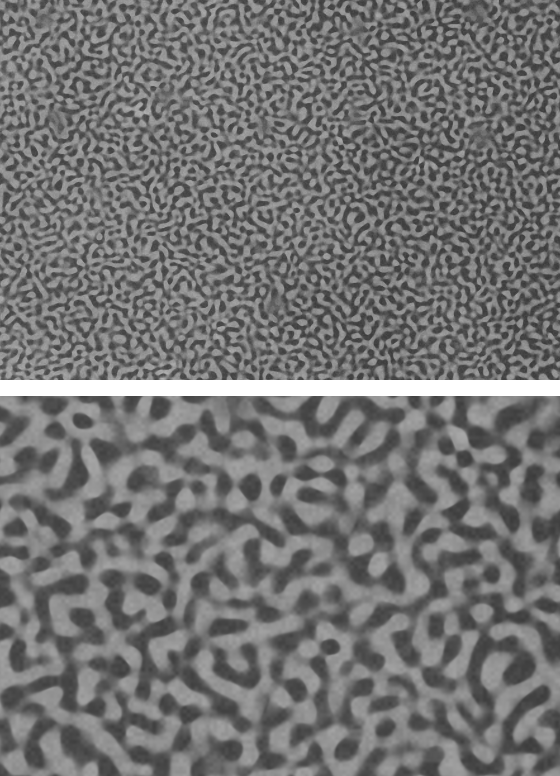
Top, the full canvas; bottom, a detail of the centre.
Give the GLSL for this texture, as a Shadertoy shader.

```glsl
#define WAVES 80
#define FREQUENCY 38.0
#define FREQUENCY_SPREAD 0.7
#define DARK_GRAY 0.275
#define LIGHT_GRAY 0.585
#define EDGE_SOFTNESS 0.95
#define GRAIN_SCALE 300.0
#define GRAIN_AMOUNT 0.06
#define SMUDGE_CELLS 3.6
#define SMUDGE_CHANCE 0.4

const float TAU = 6.2831853;

float hash(vec2 p) {
    vec3 q = fract(vec3(p.xyx) * 0.1031);
    q += dot(q, q.yzx + 33.33);
    return fract((q.x + q.y) * q.z);
}

float valueNoise(vec2 p) {
    vec2 cell = floor(p);
    vec2 f = fract(p);
    f = f * f * (3.0 - 2.0 * f);
    float low = mix(hash(cell), hash(cell + vec2(1.0, 0.0)), f.x);
    float high = mix(hash(cell + vec2(0.0, 1.0)), hash(cell + 1.0), f.x);
    return mix(low, high, f.y);
}

// Sum of plane waves in all directions, partly evened out by its envelope
float labyrinth(vec2 p) {
    vec2 sum = vec2(0.0);
    for (int i = 0; i < WAVES; i++) {
        float id = float(i);
        float angle = TAU * (id + hash(vec2(id, 3.7))) / float(WAVES);
        float spread = FREQUENCY_SPREAD * (hash(vec2(id, 17.3)) - 0.5);
        vec2 direction = vec2(cos(angle), sin(angle));
        float phase = TAU * (dot(p, direction) * FREQUENCY * (1.0 + spread)
                             + hash(vec2(id, 41.9)));
        sum += vec2(cos(phase), sin(phase));
    }
    sum *= sqrt(2.0 / float(WAVES));
    return sum.x / sqrt(dot(sum, sum) * 0.8 + 0.7);
}

// Scattered soft spots where the pattern fades
float smudges(vec2 p) {
    vec2 grid = p * SMUDGE_CELLS;
    vec2 cell = floor(grid);
    vec2 center = 0.25 + 0.5 * vec2(hash(cell + 5.1), hash(cell + 29.4));
    float ragged = 0.1 * (valueNoise(p * 45.0) - 0.5);
    float reach = length((fract(grid) - center) * vec2(1.0, 0.8)) + ragged;
    float present = step(hash(cell + 71.6), SMUDGE_CHANCE);
    return present * (1.0 - smoothstep(0.03, 0.12, reach));
}

void mainImage(out vec4 fragColor, in vec2 fragCoord) {
    vec2 p = fragCoord / iResolution.y;
    float across = fragCoord.x / iResolution.x;

    // Bent coordinates make the strokes irregular
    vec2 bend = vec2(valueNoise(p * 24.0 + 3.0), valueNoise(p * 24.0 + 57.0)) - 0.5;
    vec2 bent = p + 0.014 * bend;

    // Light strokes thin out towards the right
    float patches = valueNoise(p * 5.0 + 8.0) - 0.5;
    float bias = mix(0.2, -0.06, across) + 0.12 * patches;
    float ridge = smoothstep(-EDGE_SOFTNESS, EDGE_SOFTNESS, labyrinth(bent) + bias);
    ridge = mix(ridge, 0.42, 0.65 * smudges(p));
    float gray = mix(DARK_GRAY, LIGHT_GRAY, ridge);

    // Uneven lighting, bright dusting and fine grain
    gray += mix(0.015, -0.015, across) + 0.025 * patches;
    float dusting = valueNoise(p * 9.0 + 31.0) * valueNoise(p * 28.0);
    gray += 0.07 * smoothstep(0.5, 0.9, dusting) * ridge;
    gray += 0.06 * ridge * (valueNoise(p * 70.0) - 0.5);
    gray += GRAIN_AMOUNT * (valueNoise(p * GRAIN_SCALE) - 0.5);

    fragColor = vec4(vec3(gray), 1.0);
}
```
